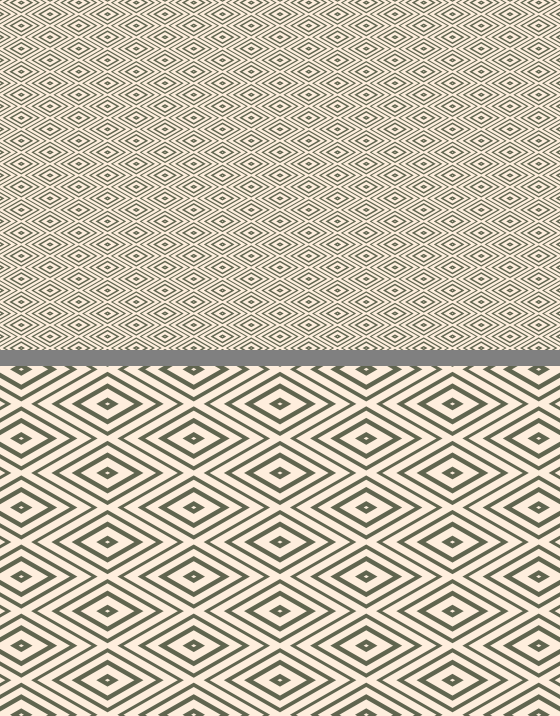
Top: the whole. Bottom: its middle third, enlarged.
Reproduce this pattern procedurally as a WebGL 2 fragment shader.

```glsl
#version 300 es
precision highp float;

uniform vec2 u_resolution;
out vec4 fragColor;

const vec3 CREAM = vec3(0.996, 0.934, 0.868);
const vec3 OLIVE = vec3(0.375, 0.395, 0.310);

// Diamond repeats across and down a canvas of 1.6 to 1.
const vec2 REPEATS = vec2(9.74, 15.2);
const float ASPECT = 1.6;
const vec2 CENTRE_SHIFT = vec2(0.0, -0.001);

// Half width of a closed diamond; all lengths are fractions of the column gap.
const float DIAMOND_REACH = 0.70;
const float HOLE_RADIUS = 0.030;
const float DOT_RADIUS = 0.130;
const int LINE_COUNT = 3;
const float FIRST_LINE = 0.364;
const float LINE_STEP = 0.243;
const float INNER_WIDTH = 0.105;
const float OUTER_WIDTH = 0.070;

const int SAMPLES = 4;

// Horizontal reach from the nearest diamond centre, along zigzag contours.
// Columns alternate by half a repeat, so the neighbour mirrors the reach.
float zigzagReach(vec2 p) {
    vec2 folded = abs(p - 2.0 * round(0.5 * p));
    float reach = folded.x + DIAMOND_REACH * folded.y;
    return min(reach, 1.0 + DIAMOND_REACH - reach);
}

// Share of a filter footprint that lies between two reaches.
float band(float reach, float inner, float outer, float footprint) {
    float pastInner = clamp((reach - inner) / footprint + 0.5, 0.0, 1.0);
    float pastOuter = clamp((reach - outer) / footprint + 0.5, 0.0, 1.0);
    return pastInner - pastOuter;
}

// Pierced dot, two rings, then the zigzag shared by neighbouring columns.
float lineInk(float reach, float footprint) {
    float ink = band(reach, HOLE_RADIUS, DOT_RADIUS, footprint);
    for (int i = 0; i < LINE_COUNT; i++) {
        float order = float(i);
        float middle = FIRST_LINE + LINE_STEP * order;
        float width = mix(INNER_WIDTH, OUTER_WIDTH, order / float(LINE_COUNT - 1));
        ink += band(reach, middle - 0.5 * width, middle + 0.5 * width, footprint);
    }
    return min(ink, 1.0);
}

void main() {
    vec2 halfRepeat = 0.5 * vec2(ASPECT, 1.0) / REPEATS;
    float sampleSize = 1.0 / (u_resolution.y * float(SAMPLES));
    float footprint = sampleSize * length(vec2(1.0, DIAMOND_REACH) / halfRepeat);

    // Average a grid of samples so that the sharp tips stay smooth.
    float ink = 0.0;
    for (int y = 0; y < SAMPLES; y++) {
        for (int x = 0; x < SAMPLES; x++) {
            vec2 offset = (vec2(x, y) + 0.5) / float(SAMPLES) - 0.5;
            vec2 fromCentre = (gl_FragCoord.xy + offset - 0.5 * u_resolution) / u_resolution.y;
            float reach = zigzagReach((fromCentre - CENTRE_SHIFT) / halfRepeat);
            ink += lineInk(reach, footprint);
        }
    }
    ink /= float(SAMPLES * SAMPLES);

    fragColor = vec4(mix(CREAM, OLIVE, ink), 1.0);
}
```
